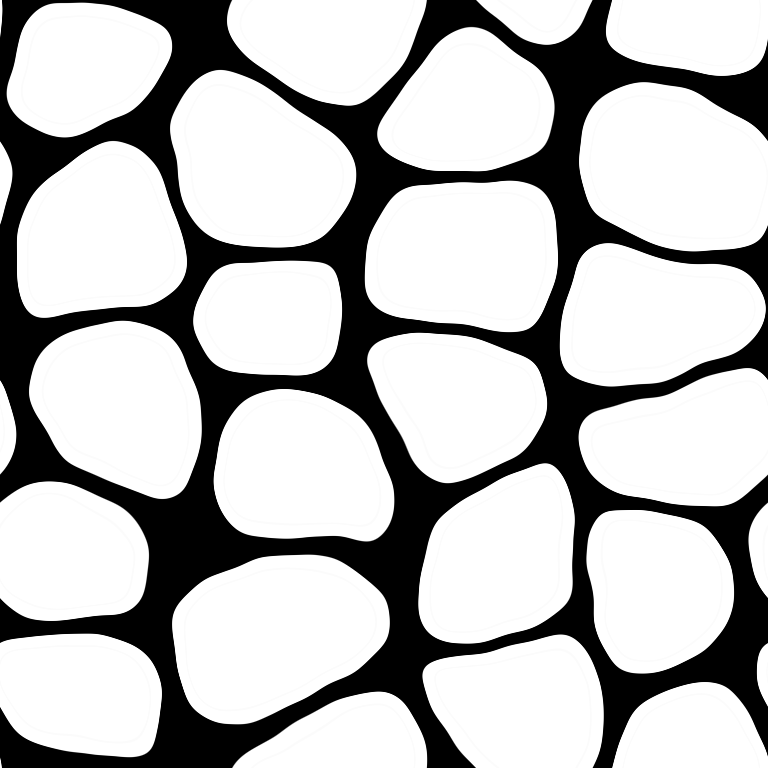
Give the GLSL for this pattern, as a WebGL 2 fragment shader.

```glsl
#version 300 es
precision highp float;
// Rounded white pebbles of mixed sizes, packed with black gaps, tiling seamlessly.

uniform vec2 u_resolution;
out vec4 outColor;

const vec2 GRID = vec2(4.0, 5.0); // pebbles per tile; columns must be even
const float TAU = 6.2831853;

// Three random values in 0..1 per lattice point
vec3 hash3(vec2 cell, uint seed) {
    uvec3 v = uvec3(uvec2(cell), seed) * 1664525u + 1013904223u;
    v.x += v.y * v.z; v.y += v.z * v.x; v.z += v.x * v.y;
    v ^= v >> 16u;
    v.x += v.y * v.z; v.y += v.z * v.x; v.z += v.x * v.y;
    return vec3(v >> 8u) / 16777216.0;
}

// Dot of a random lattice gradient with the offset to the sample
float corner(vec2 lattice, vec2 offset, float period, uint seed) {
    float angle = TAU * hash3(mod(lattice, period), seed).x;
    return dot(vec2(cos(angle), sin(angle)), offset);
}

// Gradient noise that wraps after a whole number of periods
float gradientNoise(vec2 p, float period, uint seed) {
    vec2 i = floor(p * period), f = fract(p * period);
    vec2 u = f * f * f * (f * (f * 6.0 - 15.0) + 10.0);
    vec2 e = vec2(1.0, 0.0);
    return mix(
        mix(corner(i, f, period, seed), corner(i + e, f - e, period, seed), u.x),
        mix(corner(i + e.yx, f - e.yx, period, seed), corner(i + 1.0, f - 1.0, period, seed), u.x),
        u.y);
}

vec2 warp(vec2 p, float period, uint seed) {
    return vec2(gradientNoise(p, period, seed), gradientNoise(p, period, seed + 1u));
}

// Centre (xy) and size (z) of the pebble in a cell; odd columns are staggered
vec3 pebble(vec2 cell) {
    vec3 h = hash3(mod(cell, GRID), 7u);
    vec2 stagger = vec2(0.0, 0.5 * mod(cell.x, 2.0));
    vec2 centre = (cell + 0.5 + stagger + 0.5 * (h.xy - 0.5)) / GRID;
    return vec3(centre, mix(0.05, 0.135, sqrt(h.z)));
}

// Approximate distance to the pebble outline, positive inside
float pebbleDistance(vec2 p) {
    // Owner: the cell with the least power distance
    vec2 base = floor(p * GRID), owner = base;
    float nearest = 1e5;
    for (int y = -2; y <= 2; y++)
    for (int x = -2; x <= 2; x++) {
        vec2 cell = base + vec2(x, y);
        vec3 stone = pebble(cell);
        vec2 d = p - stone.xy;
        float power = dot(d, d) - stone.z * stone.z;
        if (power < nearest) { nearest = power; owner = cell; }
    }

    // Smooth minimum of the distances to all shared borders rounds the corners
    vec3 own = pebble(owner);
    float sharpness = 4.5 / own.z, total = 0.0;
    vec2 slope = vec2(0.0);
    for (int y = -2; y <= 2; y++)
    for (int x = -2; x <= 2; x++) {
        if (x == 0 && y == 0) continue;
        vec3 other = pebble(owner + vec2(x, y));
        vec2 span = other.xy - own.xy;
        float gap = length(span);
        vec2 normal = span / gap;
        float border = 0.5 * gap + (own.z * own.z - other.z * other.z) / (2.0 * gap);
        float weight = exp(-sharpness * (border - dot(p - own.xy, normal)));
        total += weight;
        slope += weight * normal;
    }
    float inside = -log(total) / sharpness - 0.007;
    return inside / max(length(slope) / total, 0.35);
}

void main() {
    vec2 uv = gl_FragCoord.xy / u_resolution;
    float pixel = 1.0 / min(u_resolution.x, u_resolution.y);

    // Uneven outlines: broad bends plus small dents
    vec2 p = uv + 0.032 * warp(uv, 6.0, 11u) + 0.006 * warp(uv, 17.0, 23u);
    float dist = pebbleDistance(p);

    float stone = smoothstep(-0.6 * pixel, 0.6 * pixel, dist);
    float rim = 1.0 - smoothstep(0.0005, 0.0005 + pixel, abs(dist - 0.017));
    outColor = vec4(vec3(stone * (1.0 - 0.015 * rim)), 1.0);
}
```
